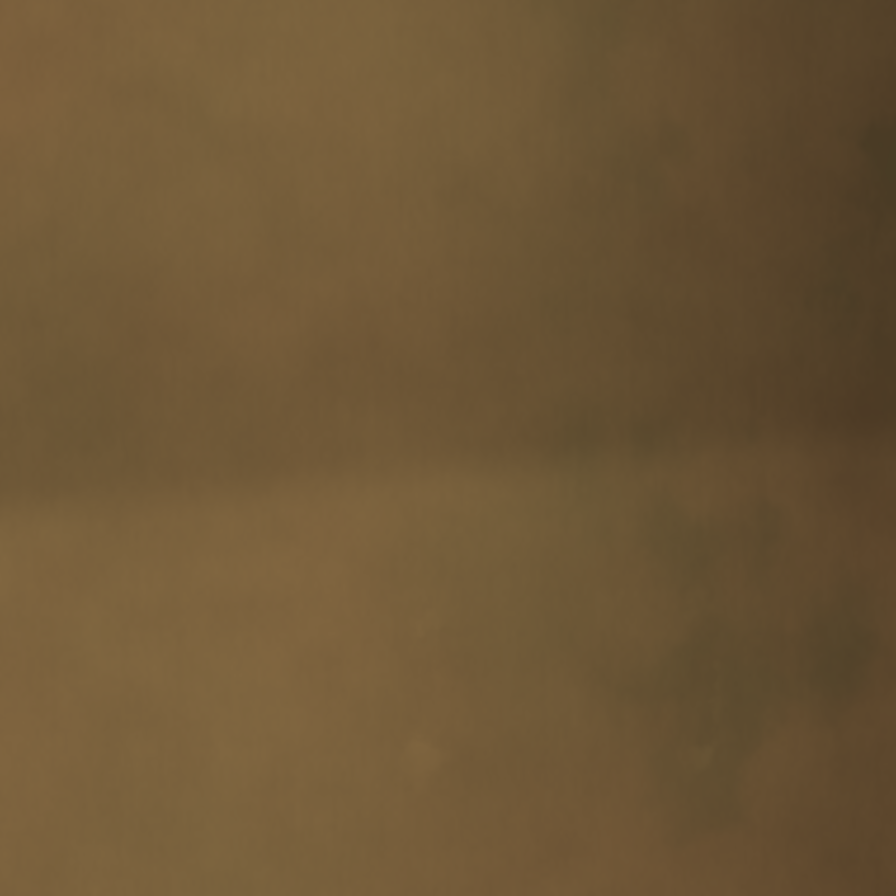
Reproduce this texture procedurally as a three.js fragment shader.

```glsl
// Aged brown suede-like surface with soft shading, worn blotches and fine grain.
varying vec2 vUv;

float hash(vec2 p) {
  return fract(sin(dot(p, vec2(127.1, 311.7))) * 43758.5453);
}

float noise(vec2 p) {
  vec2 i = floor(p);
  vec2 f = fract(p);
  f = f * f * (3.0 - 2.0 * f);
  return mix(mix(hash(i), hash(i + vec2(1.0, 0.0)), f.x),
             mix(hash(i + vec2(0.0, 1.0)), hash(i + vec2(1.0, 1.0)), f.x), f.y);
}

// Layered noise, centred on zero
float fbm(vec2 p) {
  float sum = 0.0;
  float amp = 0.5;
  for (int i = 0; i < 5; i++) {
    sum += amp * (noise(p) - 0.5);
    p = mat2(0.8, 0.6, -0.6, 0.8) * p * 2.03 + 17.3;
    amp *= 0.5;
  }
  return sum;
}

// Broad light: bright at the left, falling off to the right
float lighting(vec2 p) {
  float light = 0.98 - 0.65 * smoothstep(0.3, 1.05, p.x);
  light -= 0.14 * smoothstep(0.8, 1.0, p.x);
  light -= 0.18 * p.x * p.x * p.y;
  light += 0.1 * (1.0 - smoothstep(0.0, 0.35, length(p - vec2(0.0, 0.2))));
  return light;
}

// Shadow with a soft lower edge, fading upwards
float foldShadow(vec2 p) {
  float edge = 0.42 + 0.09 * p.x + 0.02 * fbm(p * 5.0);
  float rise = smoothstep(edge - 0.025, edge + 0.045, p.y);
  return rise * (1.0 - smoothstep(edge + 0.06, 0.98, p.y));
}

// Faint pale scuffs gathered along two upright streaks
float scuffs(vec2 p) {
  float bend = 0.05 * fbm(p * 9.0);
  float streaks = exp(-pow((p.x - 0.475 + bend) / 0.025, 2.0))
                + exp(-pow((p.x - 0.775 + bend) / 0.022, 2.0));
  float height = smoothstep(0.08, 0.17, p.y) * (1.0 - smoothstep(0.26, 0.38, p.y));
  return streaks * height * smoothstep(-0.03, 0.2, fbm(p * 32.0));
}

void main() {
  vec2 p = vUv;

  // Cloudy mottling and fine nap
  float clouds = fbm(p * vec2(4.5, 5.0) + 3.7);
  float mottle = fbm(p * 19.0 + 8.1);
  float nap = noise(p * vec2(190.0, 130.0)) - 0.5;
  float threads = noise(p * vec2(150.0, 24.0) + 5.0) - 0.5;

  // Darker stains, strongest towards the right
  float stain = smoothstep(0.02, 0.25, fbm(p * vec2(7.0, 5.5) + 21.4) + 0.15 * mottle);
  stain *= smoothstep(0.35, 0.95, p.x);

  float tone = lighting(p) - 0.27 * foldShadow(p);
  tone += 0.28 * clouds + 0.16 * mottle + 0.045 * nap + 0.035 * threads;
  tone += 0.14 * scuffs(p) - 0.17 * stain;

  // Brown ramp with slight drifts between olive and russet
  vec3 darkBrown = vec3(0.325, 0.25, 0.157);
  vec3 lightBrown = vec3(0.49, 0.388, 0.243);
  vec3 color = mix(darkBrown, lightBrown, clamp(tone, -0.15, 1.1));
  float hueDrift = fbm(p * 3.2 + 40.0);
  color += vec3(0.025, -0.008, 0.0) * hueDrift;
  color += vec3(-0.012, 0.004, 0.002) * stain;

  gl_FragColor = vec4(color, 1.0);
}
```
